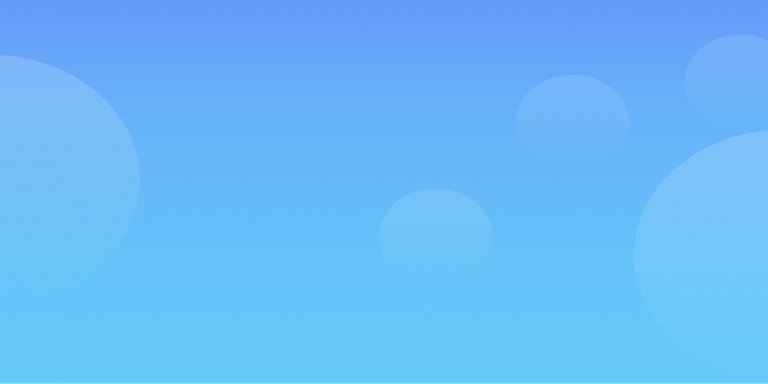
Give the GLSL for this background, as a Shadertoy shader.

```glsl
// Soft blue sky gradient with translucent oval bubbles that fade downwards.
// The sky blends four colour stops; each bubble is an ellipse distance filled
// with a fading haze, and faint gradient noise breaks up the colour bands.

const vec3 SKY_TOP = vec3(0.402, 0.602, 0.975);
const vec3 SKY_UPPER = vec3(0.402, 0.695, 0.972);
const vec3 SKY_LOWER = vec3(0.396, 0.764, 0.972);
const vec3 SKY_BASE = vec3(0.396, 0.790, 0.973);
const vec3 HAZE = vec3(1.0, 1.0, 0.98);

const vec2 LARGE_RADII = vec2(0.388, 0.326);
const vec2 SMALL_RADII = vec2(0.148, 0.124);
const float UPPER_STOP = 0.27;
const float LOWER_STOP = 0.70;
const float STRIP_HEIGHT = 0.003;
const float STRIP_OPACITY = 0.35;
const float GRAIN_SCALE = 70.0;
const float GRAIN_STRENGTH = 0.003;

// Fraction of the way from one stop to the next, held at both ends.
float ramp(float from, float to, float x) {
    return clamp((x - from) / (to - from), 0.0, 1.0);
}

// Blend the sky stops by depth below the top edge (0 to 1).
vec3 skyColor(float depth) {
    vec3 color = mix(SKY_TOP, SKY_UPPER, ramp(0.0, UPPER_STOP, depth));
    color = mix(color, SKY_LOWER, ramp(UPPER_STOP, LOWER_STOP, depth));
    return mix(color, SKY_BASE, ramp(LOWER_STOP, 1.0, depth));
}

// Pseudo-random unit direction for a lattice cell.
vec2 cellGradient(vec2 cell) {
    float angle = 6.2832 * fract(sin(dot(cell, vec2(127.1, 311.7))) * 43758.5);
    return vec2(cos(angle), sin(angle));
}

// Contribution of one lattice corner at the given offset.
float cornerValue(vec2 cell, vec2 local, vec2 corner) {
    return dot(cellGradient(cell + corner), local - corner);
}

float gradientNoise(vec2 p) {
    vec2 cell = floor(p);
    vec2 f = fract(p);
    vec2 w = f * f * f * (f * (f * 6.0 - 15.0) + 10.0);
    float low = mix(cornerValue(cell, f, vec2(0.0, 0.0)),
                    cornerValue(cell, f, vec2(1.0, 0.0)), w.x);
    float high = mix(cornerValue(cell, f, vec2(0.0, 1.0)),
                     cornerValue(cell, f, vec2(1.0, 1.0)), w.x);
    return mix(low, high, w.y);
}

// First-order signed distance to an axis-aligned ellipse.
float ellipseDistance(vec2 p, vec2 radii) {
    float scaled = length(p / radii);
    float slope = length(p / (radii * radii));
    return scaled * (scaled - 1.0) / max(slope, 1e-4);
}

// Lay one bubble over the colour, strongest at its crown.
vec3 addBubble(vec3 color, vec2 p, vec2 center, vec2 radii, float opacity, float pixel) {
    vec2 q = p - center;
    float edge = ellipseDistance(q, radii);
    float coverage = clamp(0.5 - edge / pixel, 0.0, 1.0);
    float fade = ramp(-radii.y, radii.y, q.y);
    return mix(color, HAZE, coverage * fade * opacity);
}

void mainImage(out vec4 fragColor, in vec2 fragCoord) {
    // Canvas spans 0 to 2 across and 0 to 1 upwards.
    vec2 p = fragCoord / iResolution.xy * vec2(2.0, 1.0);
    float pixel = 1.0 / iResolution.y;
    vec3 color = skyColor(1.0 - p.y);

    // Large bubbles cut by the side edges
    color = addBubble(color, p, vec2(-0.024, 0.531), LARGE_RADII, 0.165, pixel);
    color = addBubble(color, p, vec2(2.039, 0.336), LARGE_RADII, 0.165, pixel);

    // Small bubbles rising to the right
    color = addBubble(color, p, vec2(1.135, 0.384), SMALL_RADII, 0.115, pixel);
    color = addBubble(color, p, vec2(1.491, 0.681), SMALL_RADII, 0.115, pixel);
    color = addBubble(color, p, vec2(1.930, 0.786), SMALL_RADII, 0.115, pixel);

    // Faint grain over the gradient
    color += GRAIN_STRENGTH * gradientNoise(p * GRAIN_SCALE);

    // Thin pale strip along the base
    float strip = clamp(0.5 + (STRIP_HEIGHT - p.y) / pixel, 0.0, 1.0);
    color = mix(color, HAZE, STRIP_OPACITY * strip);

    fragColor = vec4(color, 1.0);
}
```
